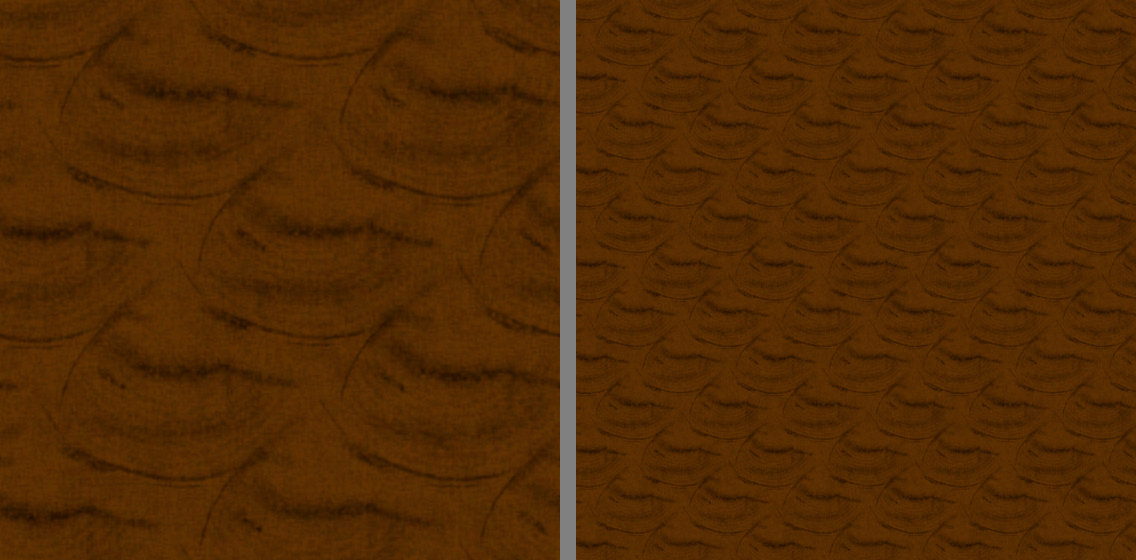
Left, the tile; right, the same tile 3 across and 3 down.
This pattern is drawn by a WebGL 2 fragment shader. Its source:

```glsl
#version 300 es
precision highp float;
// Dark brown cloth with a half-drop pattern of smudged, shell-like folds.
// Each fold is a set of soft tapered curves; wrapping noise bends them a
// little, breaks up their ink and adds a fine woven grain.

uniform vec2 u_resolution;
out vec4 fragColor;

const float REPEATS = 2.0;                  // cells per side, two folds in each
const vec2 FOLD_ORIGIN = vec2(0.615, 0.575); // first fold, in cell units
const vec3 CLOTH = vec3(0.365, 0.187, 0.008);
const vec3 INK = vec3(0.105, 0.040, 0.0);
const float INK_DENSITY = 0.88;
const float BEND = 0.022;                   // variation between folds
const float FRAY = 0.004;                   // unevenness of the lines
const float HAZE = 0.20;                    // broad darkening
const float GRAIN = 0.135;                  // strength of the weave
const float RIPPLE = 0.10;                  // faint contour lines
const int SEGMENTS = 8;                     // pieces per curve

float hash(vec2 p) {
    return fract(sin(dot(p, vec2(127.1, 311.7))) * 43758.545);
}

// Value noise with a whole number of cells across the canvas.
float noise(vec2 uv, vec2 cells) {
    vec2 p = uv * cells;
    vec2 i = floor(p);
    vec2 f = fract(p);
    f = f * f * (3.0 - 2.0 * f);
    vec2 lo = mod(i, cells);
    vec2 hi = mod(i + 1.0, cells);
    return mix(mix(hash(lo), hash(vec2(hi.x, lo.y)), f.x),
               mix(hash(vec2(lo.x, hi.y)), hash(hi), f.x), f.y);
}

vec2 bezier(vec2 a, vec2 b, vec2 c, float t) {
    return mix(mix(a, b, t), mix(b, c, t), t);
}

// Soft curve from a to c, pulled towards b, fading at both ends.
float stroke(vec2 p, vec2 a, vec2 b, vec2 c, float width, float strength) {
    float nearest = 10.0;
    float along = 0.0;
    vec2 start = a;
    for (int i = 0; i < SEGMENTS; i++) {
        vec2 end = bezier(a, b, c, float(i + 1) / float(SEGMENTS));
        vec2 d = end - start;
        float h = clamp(dot(p - start, d) / dot(d, d), 0.0, 1.0);
        float dist = length(p - start - d * h);
        if (dist < nearest) {
            nearest = dist;
            along = (float(i) + h) / float(SEGMENTS);
        }
        start = end;
    }
    float taper = smoothstep(0.0, 0.3, along) * smoothstep(1.0, 0.75, along);
    float r = nearest / width;
    return strength * taper * exp(-r * r);
}

// Ink of one fold; q runs from -0.5 to 0.5 across its cell.
float fold(vec2 q, float rough) {
    // Upper crease: soft shadow, ragged core, tail and hanging shadow
    float ink = stroke(q, vec2(-0.27, 0.265), vec2(-0.129, 0.018), vec2(0.26, 0.115), 0.042, 0.46);
    ink += stroke(q, vec2(-0.18, 0.125), vec2(0.03, 0.04), vec2(0.26, 0.13), 0.017, 0.50) * rough;
    ink += stroke(q, vec2(0.14, 0.13), vec2(0.311, 0.047), vec2(0.49, 0.047), 0.016, 0.50);
    ink += stroke(q, vec2(0.208, 0.18), vec2(0.214, 0.052), vec2(0.203, -0.09), 0.016, 0.26);
    ink += stroke(q, vec2(0.25, 0.12), vec2(0.30, 0.04), vec2(0.28, -0.12), 0.045, 0.18);
    // Left rim, its dark shoulder and the short nick
    ink += stroke(q, vec2(-0.19, 0.313), vec2(-0.406, 0.13), vec2(-0.403, -0.07), 0.006, 0.38);
    ink += stroke(q, vec2(-0.15, 0.33), vec2(-0.25, 0.26), vec2(-0.31, 0.16), 0.017, 0.42);
    ink += stroke(q, vec2(-0.28, 0.12), vec2(-0.234, 0.06), vec2(-0.15, 0.025), 0.013, 0.55) * rough;
    // Middle shadow band
    ink += stroke(q, vec2(-0.36, -0.045), vec2(-0.132, -0.21), vec2(0.36, -0.05), 0.036, 0.30);
    // Lower edge with dark left part, side lines and underline
    ink += stroke(q, vec2(-0.47, -0.105), vec2(-0.026, -0.411), vec2(0.31, -0.205), 0.008, 0.58);
    ink += stroke(q, vec2(-0.42, -0.155), vec2(-0.30, -0.245), vec2(-0.18, -0.265), 0.015, 0.58) * rough;
    ink += stroke(q, vec2(-0.12, -0.302), vec2(0.005, -0.322), vec2(0.14, -0.303), 0.006, 0.32);
    ink += stroke(q, vec2(-0.49, 0.02), vec2(-0.45, -0.07), vec2(-0.36, -0.17), 0.007, 0.24);
    ink += stroke(q, vec2(0.20, -0.26), vec2(0.35, -0.16), vec2(0.48, -0.06), 0.026, 0.20);
    // Small smudge above the crease
    ink += stroke(q, vec2(-0.20, 0.31), vec2(-0.13, 0.28), vec2(-0.05, 0.275), 0.021, 0.28);
    // Contour ripples between crease and lower edge
    vec2 fromTop = q - vec2(0.0, 0.286);
    float radius = length(fromTop);
    float inside = smoothstep(0.22, 0.30, radius) * smoothstep(0.61, 0.54, radius)
                 * smoothstep(-0.05, -0.20, fromTop.y) * smoothstep(0.45, 0.30, abs(q.x));
    return ink + RIPPLE * inside * (0.5 + 0.5 * sin(radius * 170.0)) * rough;
}

void main() {
    vec2 uv = gl_FragCoord.xy / u_resolution;

    // Bent cell coordinates
    vec2 bend = vec2(noise(uv, vec2(5.0)), noise(uv + 0.37, vec2(5.0))) - 0.5;
    vec2 fray = vec2(noise(uv, vec2(70.0)), noise(uv + 0.61, vec2(70.0))) - 0.5;
    vec2 p = uv * REPEATS + BEND * bend + FRAY * fray - FOLD_ORIGIN;

    // Two interleaved sets of folds
    float rough = 0.2 + 1.6 * noise(uv, vec2(160.0, 130.0));
    float ink = 0.0;
    for (int k = 0; k < 2; k++) {
        ink += fold(fract(p + 0.5 * float(k + 1)) - 0.5, rough);
    }
    ink *= 0.55 + 0.9 * noise(uv, vec2(110.0));

    // Cloudy haze and woven grain
    float cloud = 0.5 * noise(uv, vec2(14.0)) + 0.5 * noise(uv, vec2(43.0));
    float weave = noise(uv, vec2(70.0, 256.0)) + noise(uv, vec2(256.0, 70.0))
                + 1.5 * noise(uv, vec2(280.0)) - 1.75;
    float tone = 1.0 - exp(-INK_DENSITY * ink) + HAZE * cloud * cloud + GRAIN * weave;
    vec3 color = mix(CLOTH, INK, clamp(tone, -0.05, 1.0));

    // Slight drift between red and olive threads
    color.rg += vec2(0.014, -0.010) * (noise(uv, vec2(96.0)) - 0.5);
    fragColor = vec4(clamp(color, 0.0, 1.0), 1.0);
}
```
